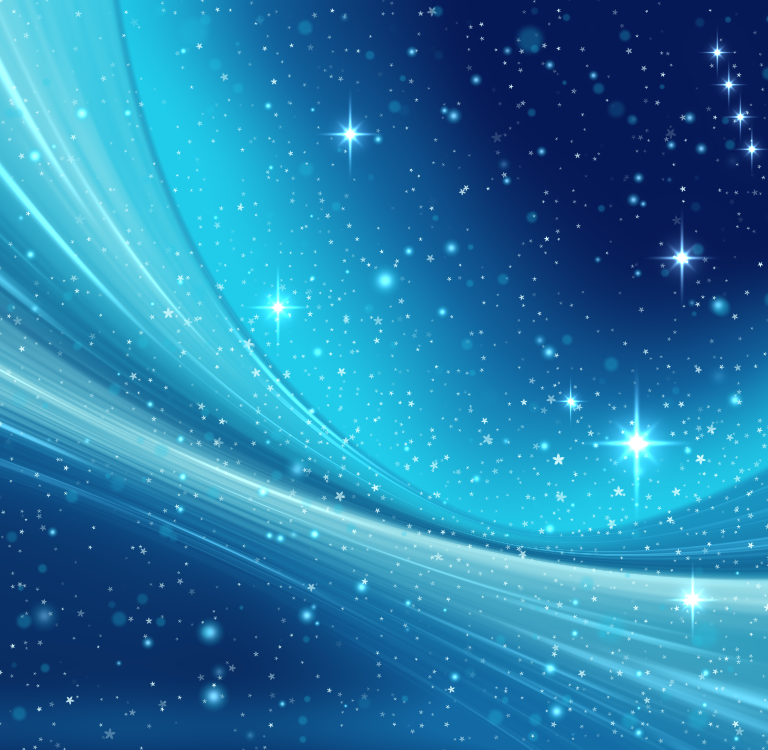
Reproduce this background procedurally as a WebGL 1 fragment shader.

```glsl
precision highp float;
uniform vec2 u_resolution;

const vec3 NIGHT = vec3(0.025, 0.10, 0.34);
const vec3 NAVY = vec3(0.03, 0.16, 0.37);
const vec3 AZURE = vec3(0.07, 0.41, 0.64);
const vec3 SHADE = vec3(0.06, 0.37, 0.56);
const vec3 TEAL = vec3(0.13, 0.58, 0.72);
const vec3 CYAN = vec3(0.13, 0.80, 0.92);
const vec3 PALE = vec3(0.68, 0.92, 0.94);
const vec3 SPARK = vec3(0.88, 1.0, 1.0);
const float STREAK_GAIN = 1.5;
const float FLECK_GAIN = 0.95;
const float BOKEH_GAIN = 0.5;

vec2 hash2(vec2 p) {
  vec3 q = fract(p.xyx * vec3(0.1031, 0.1030, 0.0973));
  q += dot(q, q.yzx + 33.33);
  return fract((q.xx + q.yz) * q.zy);
}

float noise(vec2 p) {
  vec2 i = floor(p), f = fract(p), e = vec2(0.0, 1.0);
  f = f * f * (3.0 - 2.0 * f);
  return mix(mix(hash2(i).x, hash2(i + e.yx).x, f.x),
             mix(hash2(i + e).x, hash2(i + e.yy).x, f.x), f.y);
}

float bell(float x, float centre, float width) {
  float d = (x - centre) / width;
  return exp(-d * d);
}

// Signed distance to the upper rim of the stream, positive below it
float rimDistance(vec2 p) {
  float q = p.x - p.y + 0.05, e = max(q, 0.0);
  float rim = 0.865 + 0.46 * q * q + 3.3 * pow(e, 6.0);
  float slope = 0.92 * q + 19.8 * pow(e, 5.0);
  return (rim - p.x - p.y) / sqrt(2.0 + 2.0 * slope * slope);
}

// Small five-armed flecks, one per occupied cell
float flecks(vec2 p, float freq, float chance) {
  vec2 g = p * freq, cell = floor(g);
  vec2 r = hash2(cell + freq), k = hash2(cell + freq * 3.0 + 7.0);
  vec2 d = fract(g) - 0.25 - 0.5 * r;
  float arms = 1.0 + 0.4 * cos(5.0 * atan(d.y, d.x + 0.00001) + 6.28 * r.x);
  float size = mix(0.06, 0.14, k.y * k.y * k.y) * arms, blur = 1.2 * freq / u_resolution.y;
  float shown = clamp((chance - k.x) * 8.0, 0.0, 1.0) * (0.45 + 0.55 * r.y);
  return shown * (1.0 - smoothstep(size - blur, size + blur, length(d)));
}

// Soft discs: x is the disc, y its bright core
vec2 bokeh(vec2 p, float freq, float chance) {
  vec2 g = p * freq, cell = floor(g);
  vec2 r = hash2(cell + freq * 2.0), k = hash2(cell + freq + 19.0);
  float d = length(fract(g) - 0.3 - 0.4 * r), size = mix(0.08, 0.24, k.y);
  float core = step(0.55, r.x) * exp(-d * d / (size * size * 0.12));
  return clamp((chance - k.x) * 8.0, 0.0, 1.0) * vec2(1.0 - smoothstep(size * 0.4, size, d), core);
}

// Cross-shaped star with diagonal stubs and halo
float star(vec2 p, vec2 centre, float reach) {
  vec2 d = (p - centre) * vec2(u_resolution.x / u_resolution.y, 1.0) / reach;
  vec2 diag = vec2(d.x + d.y, d.x - d.y) * 0.7071;
  vec2 taper = max(1.0 - abs(d) * vec2(1.35, 1.0), 0.0), stub = max(1.0 - abs(diag) * 2.2, 0.0);
  float rays = taper.y * taper.y * bell(d.x, 0.0, 0.025) + taper.x * taper.x * bell(d.y, 0.0, 0.025);
  rays += 0.6 * (stub.x * stub.x * bell(diag.y, 0.0, 0.03) + stub.y * stub.y * bell(diag.x, 0.0, 0.03));
  return rays + 1.2 * exp(-dot(d, d) * 130.0) + 0.35 * exp(-dot(d, d) * 14.0);
}

void main() {
  vec2 uv = gl_FragCoord.xy / u_resolution, p = gl_FragCoord.xy / u_resolution.y;
  float along = uv.x - uv.y, rim = rimDistance(uv);
  float crest = 0.225 + 0.30 * (1.0 - uv.x) * (1.0 - uv.x);
  float hem = 0.36 - 0.33 * uv.x - 0.25 * uv.x * uv.x;
  // Sky glow above the stream, dark water below
  float depth = max(-rim, 0.0) + 0.06 * smoothstep(0.3, 0.7, uv.x) + 0.09 * (noise(uv * 5.0) - 0.5)
    + 0.17 * smoothstep(0.45, 0.85, uv.x) * smoothstep(0.3, 0.95, uv.y) + 0.08 * smoothstep(0.75, 1.0, uv.y);
  vec3 sky = mix(CYAN, AZURE, smoothstep(0.03, 0.33, depth));
  sky = mix(sky, NIGHT, smoothstep(0.22, 0.62, depth));
  float haze = 0.75 * smoothstep(0.2, 0.95, uv.x) + 0.5 * bell(uv.y, 0.03, 0.045)
    + 0.5 * exp(-max(hem - uv.y, 0.0) / 0.07);
  vec3 water = mix(NAVY, AZURE, clamp(haze + 0.2 * (noise(uv * 6.0) - 0.5), 0.0, 1.0));
  float below = smoothstep(-0.004, 0.012, rim);
  vec3 col = mix(sky, water, below);
  // Strand coordinate: 0 at the rim, 1 at the crest, 2 at the hem
  float gap = max(rim, 0.0) + max(uv.y - crest, 0.0) + 0.0001;
  float lower = max(crest - uv.y, 0.0) / (crest - hem);
  float s = clamp(rim / gap, 0.0, 1.0) + lower;
  float streak = 0.36 * noise(vec2(s * 9.0, along * 1.5 + 9.0))
    + 0.34 * noise(vec2(s * 27.0, along * 2.0 + 5.0))
    + 0.30 * mix(0.5, noise(vec2(s * 64.0, along * 3.0 + 7.0)), clamp(gap * 6.0, 0.0, 1.0));
  // Silky ribbon colours
  float upperLeft = 1.0 - smoothstep(-0.6, 0.15, along);
  vec3 silk = mix(TEAL, CYAN, bell(s, 0.12, 0.42) * 0.8);
  silk = mix(silk, SHADE, clamp(1.3 * bell(s, 0.74, 0.19) * (1.0 - streak), 0.0, 0.8));
  silk = mix(silk, AZURE, 0.6 * smoothstep(1.15, 1.7, s));
  float pale = 0.6 * upperLeft * bell(s, 0.24, 0.2) + 0.85 * bell(s, 1.04, mix(0.2, 0.08, uv.x))
    + 0.45 * bell(s, 1.33, 0.18) * (1.0 - 0.6 * uv.x);
  silk = mix(silk, PALE, clamp(pale * (0.15 + STREAK_GAIN * streak), 0.0, 0.92));
  silk += PALE * 0.35 * smoothstep(0.56, 0.85, streak);
  float fade = 1.0 - smoothstep(0.4, 1.15, lower + 0.7 * (0.5 - streak));
  float thin = 1.0 - 0.5 * smoothstep(0.6, 0.9, uv.x) * (1.0 - smoothstep(0.5, 0.95, s));
  col = mix(col, silk, below * fade * thin);
  // Scattered bokeh and flecks, thickest around the rim
  float dust = 0.12 + 0.42 * bell(rim, -0.04, 0.14) * smoothstep(-0.7, 0.1, along);
  for (int i = 0; i < 3; i++) {
    float n = float(i);
    vec2 disc = bokeh(p + n * 0.37, 9.0 + n * 7.0, 0.34);
    col = mix(col, CYAN, disc.x * BOKEH_GAIN * 0.55) + SPARK * disc.y * BOKEH_GAIN;
    col = mix(col, SPARK, FLECK_GAIN * flecks(p + n * 0.53, 25.0 + n * 17.0, dust + 0.06 * n));
  }
  // Leading stars, then the corner cluster
  float shine = star(uv, vec2(0.829, 0.409), 0.115) + star(uv, vec2(0.888, 0.656), 0.075);
  shine += star(uv, vec2(0.456, 0.821), 0.068) + star(uv, vec2(0.362, 0.590), 0.065);
  shine += star(uv, vec2(0.743, 0.465), 0.038) + star(uv, vec2(0.902, 0.200), 0.060);
  for (int i = 0; i < 4; i++) shine += star(uv, vec2(0.934, 0.930) + float(i) * vec2(0.015, -0.043), 0.04);
  gl_FragColor = vec4(clamp(col + SPARK * shine * vec3(0.75, 0.95, 1.0), 0.0, 1.0), 1.0);
}
```
